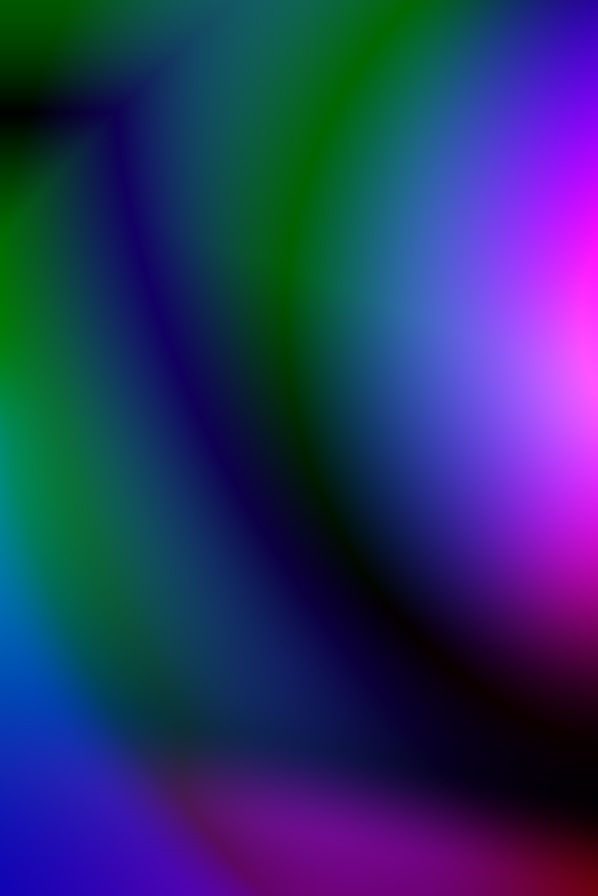
Give the GLSL for this background, as a Shadertoy shader.

```glsl
float glow(vec2 p, vec2 center, float radius) {
    vec2 d = (p - center) / radius;
    return exp(-dot(d, d));
}

// Signed field of the dark fold: positive in the pocket at the left
float foldField(vec2 p) {
    float drop = p.y - 0.052;
    float curveX = 0.126 + 0.568 * drop * drop;
    return min(0.93 * (curveX - p.x), p.y - 0.126);
}

void mainImage(out vec4 fragColor, in vec2 fragCoord) {
    // Height units, measured downward from the top left
    vec2 p = vec2(fragCoord.x, iResolution.y - fragCoord.y) / iResolution.y;

    // Large disc at the right; its rim carries no blue
    float rim = length(p - vec2(0.827, 0.353)) - 0.509;
    float outside = max(rim, 0.0);
    float inside = max(-rim, 0.0);
    float band = sin(min(outside / 0.319, 1.0) * 3.14159);
    float cornerFade = 1.0 - smoothstep(0.91, 1.35, 0.6 * p.x + p.y);

    // Warm light along the bottom
    float ember = 0.43 * smoothstep(0.0, 0.117, p.y - 0.755 - 0.2 * p.x)
                * smoothstep(-0.13, 0.39, p.x);

    // Red: disc core, hot lower edge, ember
    float red = 0.85 * pow(inside / 0.303, 1.8)
              + 0.37 * glow(p, vec2(0.667, 0.638), 0.13)
              + 0.07 * band * cornerFade + ember;

    // Green: grows away from the fold on both sides
    float fold = foldField(p);
    float pocket = 0.72 * tanh(max(fold, 0.0) / 0.208)
                 * (1.0 - smoothstep(0.43, 1.04, p.y));
    float sweep = 0.41 * tanh(max(-fold, 0.0) / 0.104)
                * clamp((0.534 - p.y + 0.35 * p.x) / 0.345, 0.0, 1.0)
                * (1.0 - smoothstep(0.443, 0.69, p.x));
    float green = pocket + sweep + 0.32 * glow(p, vec2(0.667, 0.436), 0.123);

    // Blue: disc, outer band and lower left light
    float disc = sin(min(inside / 0.286, 1.0) * 1.5708);
    float leftLight = 0.7 * smoothstep(0.247, 0.39, rim) * smoothstep(0.35, 0.5, p.y);
    float emberBlue = 1.05 * ember * (1.0 - smoothstep(0.456, 0.73, p.x));
    float blue = (disc + 0.39 * band) * cornerFade + max(leftLight, emberBlue);

    fragColor = vec4(clamp(vec3(red, green, blue), 0.0, 1.0), 1.0);
}
```
